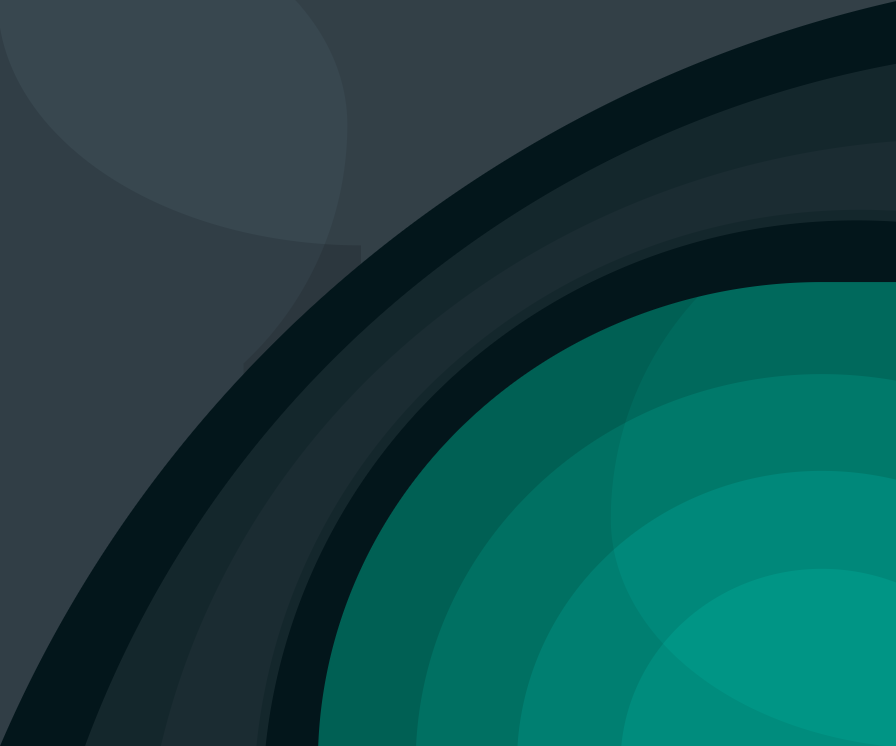
Reproduce this background procedurally as a Shadertoy shader.

```glsl
const vec3 SLATE = vec3(0.173, 0.216, 0.243);
const vec3 SLATE_CAP_LIGHT = vec3(0.027, 0.035, 0.036);
const vec3 SLATE_SIDE_LIGHT = vec3(0.018, 0.026, 0.030);
const vec3 INK = vec3(0.010, 0.085, 0.104);
const vec3 BAND_DARK = vec3(0.080, 0.153, 0.173);
const vec3 BAND_LIGHT = vec3(0.105, 0.173, 0.196);
const vec3 TEAL_LIGHT = vec3(0.0, 0.036, 0.033);

const int TEAL_COUNT = 4;
const vec2 TEAL_CENTER = vec2(1.1016, -0.0234);
const vec2 TEAL_RADII[TEAL_COUNT] = vec2[](
    vec2(0.6755, 0.6453), vec2(0.5444, 0.5219),
    vec2(0.4086, 0.3922), vec2(0.2698, 0.2609));
const vec3 TEAL_COLORS[TEAL_COUNT] = vec3[](
    vec3(0.0, 0.376, 0.329), vec3(0.0, 0.439, 0.384),
    vec3(0.0, 0.498, 0.445), vec3(0.0, 0.549, 0.490));

const int ARCH_COUNT = 5;
const vec2 ARCH_CENTERS[ARCH_COUNT] = vec2[](
    vec2(1.5791, -0.6778), vec2(1.4620, -0.4992), vec2(1.2891, -0.2266),
    vec2(1.1531, -0.0781), vec2(1.1484, -0.0813));
const vec2 ARCH_RADII[ARCH_COUNT] = vec2[](
    vec2(1.7184), vec2(1.4375), vec2(1.0998, 1.0406),
    vec2(0.8133, 0.7969), vec2(0.7966, 0.7859));
const vec3 ARCH_COLORS[ARCH_COUNT] = vec3[](
    INK, BAND_DARK, BAND_LIGHT, BAND_DARK, INK);

const vec2 CAP_CENTER = vec2(0.4844, 1.0);
const vec2 CAP_RADII = vec2(0.4875, 0.3289);
const vec2 SIDE_CENTER = vec2(0.0281, 0.8328);
const vec2 GLOW_CENTER = vec2(1.2563, 0.3047);
const float LOBE_LONG = 0.4375;
const float LOBE_SHORT = 0.3086;
const float SIDE_REACH = 0.32;

// Antialiased coverage of an ellipse, from its first-order distance
float ellipseMask(vec2 offset, vec2 radii) {
    float level = length(offset / radii);
    float slope = max(length(offset / (radii * radii)), 1e-4);
    float dist = level * (level - 1.0) / slope;
    return clamp(0.5 - dist * iResolution.y, 0.0, 1.0);
}

// Egg shape: a different vertical radius above and below its center
float lobeMask(vec2 offset, float above, float below) {
    return ellipseMask(offset, vec2(LOBE_LONG, offset.y > 0.0 ? above : below));
}

void mainImage(out vec4 fragColor, in vec2 fragCoord) {
    vec2 p = fragCoord / iResolution.y;

    // Slate backdrop with two overlapping translucent shapes
    vec2 sideOffset = max(p - SIDE_CENTER, vec2(0.0, -SIDE_REACH));
    vec3 color = SLATE
        + SLATE_CAP_LIGHT * max(ellipseMask(p - CAP_CENTER, CAP_RADII),
                                step(CAP_CENTER.x, p.x))
        + SLATE_SIDE_LIGHT * lobeMask(sideOffset, LOBE_SHORT, LOBE_LONG);

    // Nested arches, from the outside in
    for (int i = 0; i < ARCH_COUNT; i++) {
        float arch = ellipseMask(p - ARCH_CENTERS[i], ARCH_RADII[i]);
        color = mix(color, ARCH_COLORS[i], arch);
    }

    // Teal rings; the outermost runs level to the right of its crest
    float glow = lobeMask(p - GLOW_CENTER, LOBE_LONG, LOBE_SHORT);
    for (int i = 0; i < TEAL_COUNT; i++) {
        vec2 offset = p - TEAL_CENTER;
        if (i == 0) offset.x = min(offset.x, 0.0);
        float ring = ellipseMask(offset, TEAL_RADII[i]);
        color = mix(color, TEAL_COLORS[i] + TEAL_LIGHT * glow, ring);
    }

    fragColor = vec4(color, 1.0);
}
```
